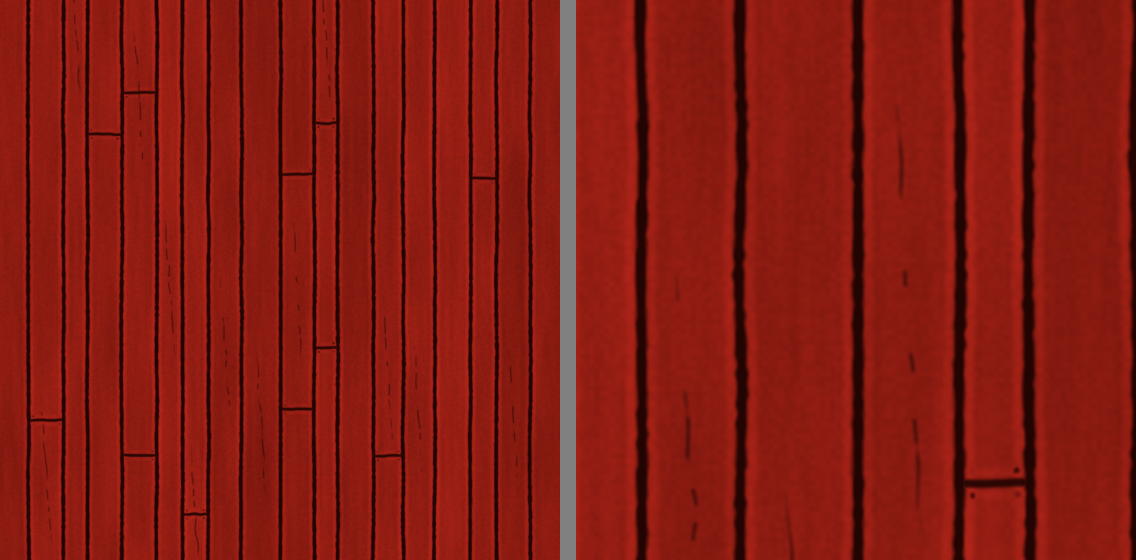
Left, the full canvas; right, a detail of the centre.
Reproduce this texture procedurally as a three.js fragment shader.

```glsl
// Red painted vertical planks with dark seams, nailed butt joints and worn grain.
varying vec2 vUv;

const float UNITS = 768.0; // layout units across the canvas
const float FIRST_SEAM = 39.0;
const float NONE = -99.0;

const vec3 PAINT = vec3(0.575, 0.112, 0.072);
const vec3 TONE_STEP = vec3(0.105, 0.026, 0.022);
const vec3 GAP = vec3(0.135, 0.016, 0.008);

// Per-plank layout, left to right: width, brightness, joint heights.
const mat4 WIDTHS = mat4(48, 33, 47, 48, 35, 36, 45, 54, 46, 32, 49, 41, 43, 49, 36, 46);
const mat4 TONES = mat4(0.0, 0.1, -0.1, 0.2, 0.5, 0.3, -0.2, -0.5,
                        -0.4, 0.1, -0.5, 0.0, 0.0, 0.5, 0.1, -0.4);
const mat4 UPPER = mat4(NONE, NONE, 584, 641, NONE, NONE, NONE, NONE,
                        529, 599, NONE, NONE, NONE, NONE, 524, NONE);
const mat4 LOWER = mat4(192, NONE, NONE, 144, NONE, 63, NONE, NONE,
                        207, 291, NONE, 143, NONE, NONE, NONE, NONE);

float hash(vec2 p) {
  vec3 q = fract(vec3(p.xyx) * 0.1031);
  q += dot(q, q.yzx + 33.33);
  return fract((q.x + q.y) * q.z);
}

float noise(vec2 p) {
  vec2 i = floor(p), f = fract(p);
  f = f * f * (3.0 - 2.0 * f);
  return mix(mix(hash(i), hash(i + vec2(1, 0)), f.x),
             mix(hash(i + vec2(0, 1)), hash(i + vec2(1, 1)), f.x), f.y);
}

float signedNoise(vec2 p) { return 2.0 * noise(p) - 1.0; }

// Distance to a slightly wandering vertical seam with a chipped edge.
float seamDistance(vec2 p, float seam) {
  float drift = signedNoise(vec2(seam, p.y * 0.018)) * 0.9;
  float chips = signedNoise(vec2(seam + p.x * 0.2, p.y * 0.22)) * 0.55;
  return abs(p.x - seam - drift) + chips;
}

float lineMask(float d, float halfWidth) {
  return 1.0 - smoothstep(halfWidth - 1.0, halfWidth + 1.5, d);
}

// Raised bright lip beside a gap.
float lip(float d) {
  return smoothstep(2.5, 4.5, d) * (1.0 - smoothstep(5.0, 9.0, d));
}

float woodTone(vec2 p, float id) {
  vec2 seed = vec2(id * 17.3, id * 5.1);
  float blotch = signedNoise(p * vec2(0.022, 0.009) + seed);
  float grain = signedNoise(p * vec2(0.16, 0.012) + seed);
  float fibre = signedNoise(p * vec2(0.45, 0.05) + seed);
  float speckle = signedNoise(p * 0.42 + seed);
  return 0.3 * blotch + 0.22 * grain + 0.1 * fibre + 0.2 * speckle;
}

// Thin broken slanted crack found on some planks.
float crack(vec2 p, float middle, float id) {
  float start = hash(vec2(id, 3.7)) * UNITS;
  float along = (p.y - start) / 110.0;
  float bend = 1.5 * signedNoise(vec2(id * 9.0, p.y * 0.05));
  float d = abs(p.x - middle + along * 7.0 - bend);
  float broken = smoothstep(0.3, 0.65, noise(vec2(id, p.y * 0.13)));
  float extent = 1.0 - smoothstep(0.6, 1.0, abs(along));
  return lineMask(d, 0.7) * broken * extent * step(0.45, hash(vec2(id, 8.2)));
}

// x: dark joint and nails, y: bright lip.
vec2 joint(vec2 p, float height, float edge, float side, float id) {
  float dy = p.y - height - 0.8 * signedNoise(vec2(p.x * 0.12, height));
  float gap = lineMask(abs(dy), 1.6) * smoothstep(1.0, 4.0, edge + 1.5);
  vec2 toNail = vec2(edge - 6.0, abs(dy) - 5.5);
  float strength = hash(vec2(id * 3.0 + side, height + sign(dy)));
  float nail = lineMask(length(toNail), 1.0) * strength;
  return vec2(max(gap, nail * 0.85), lip(abs(dy)));
}

void main() {
  vec2 p = vUv * UNITS;

  // Find the plank under this point; the outer plank wraps round the canvas.
  float left = FIRST_SEAM - 80.0, right = FIRST_SEAM, id = 16.0;
  float tone = -0.3, seam = FIRST_SEAM;
  vec2 joints = vec2(NONE);
  for (int i = 0; i < 4; i++) {
    for (int j = 0; j < 4; j++) {
      float next = seam + WIDTHS[i][j];
      if (p.x >= seam && p.x < next) {
        left = seam; right = next;
        id = float(i * 4 + j);
        tone = TONES[i][j];
        joints = vec2(UPPER[i][j], LOWER[i][j]);
      }
      seam = next;
    }
  }
  if (p.x >= seam) { left = seam; right = seam + 80.0; }

  // Gaps and joints around the plank.
  float middle = 0.5 * (left + right);
  float edge = min(seamDistance(p, left), seamDistance(p, right));
  float side = step(middle, p.x);
  vec2 ends = max(joint(p, joints.x, edge, side, id), joint(p, joints.y, edge, side, id));
  float bright = max(lip(edge), 0.6 * ends.y);
  float dark = max(lineMask(edge, 2.1), 0.92 * ends.x);

  // Paint, wear and shading.
  tone = 0.55 * tone + woodTone(p, id) + 0.75 * bright - 0.12;
  vec3 color = PAINT + TONE_STEP * tone;
  color *= 1.0 - 0.4 * crack(p, middle, id);
  gl_FragColor = vec4(mix(color, GAP, dark), 1.0);
}
```
